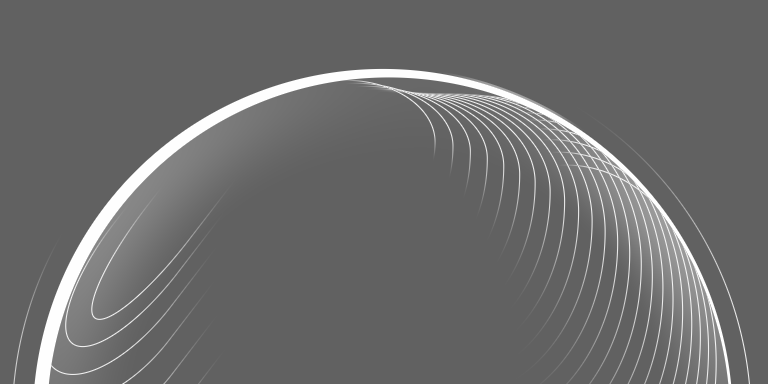
Reproduce this background procedurally as a Shadertoy shader.

```glsl
// A white crescent ring on grey, lit inside by two soft rim glows.
// Fine contour lines are families of ellipse arcs generated by loops,
// each clipped to the disc and faded along its length.

const vec3 GREY = vec3(0.38);
const vec3 WHITE = vec3(0.995);
const vec2 RING_CENTER = vec2(0.997, -0.091);
const vec2 HOLE_CENTER = vec2(1.012, -0.091);
const float RING_RADIUS = 0.9115;
const float HOLE_RADIUS = 0.8893;
const float LINE_HALF = 0.0014;
const int SWEEP_COUNT = 23;
const int HOOK_COUNT = 6;

// Coverage of the region where distance d is negative.
float fill(float d, float aa) {
    return clamp(0.5 - d / aa, 0.0, 1.0);
}

// Coverage of a thin line, correct even below one pixel of width.
float stroke(float d, float halfWidth, float aa) {
    return fill(d - halfWidth, aa) - fill(d + halfWidth, aa);
}

// First-order distance to an axis-aligned ellipse.
float ellipseDistance(vec2 p, vec2 radii) {
    float k = length(p / radii);
    return (k - 1.0) * k / max(length(p / (radii * radii)), 1e-4);
}

// Light falling off inward from the rim, strongest around one angle.
float rimGlow(float depth, float angle, float peak, float spread, float reach) {
    float offset = (angle - peak) / spread;
    float falloff = 1.0 - smoothstep(0.0, reach, depth);
    return exp(-offset * offset) * falloff;
}

// Arcs that leave the rim at the top, turn right and fade downward.
float sweepLines(vec2 p, float aa) {
    float total = 0.0;
    for (int i = 0; i < SWEEP_COUNT; i++) {
        float t = float(i) / float(SWEEP_COUNT - 1);
        float width = 0.234 + 0.156 * (1.0 - pow(1.0 - t, 3.0));
        float rightmost = 1.133 + 0.732 * t * (1.42 - 0.42 * t);
        float level = 0.63 - 0.573 * pow(t, 1.3);
        vec2 q = p - vec2(rightmost - width, level);
        float rise = 0.161 + 0.352 * smoothstep(0.0, 0.93, t);
        float drop = 0.234 + 0.339 * sqrt(t);
        float d = ellipseDistance(q, vec2(width, q.y > 0.0 ? rise : drop));
        float tail = 0.052 + 0.833 * t;
        float fade = smoothstep(-0.03, 0.09, q.x) * smoothstep(-tail, 0.04, q.y);
        total = max(total, stroke(d, LINE_HALF, aa) * fade);
    }
    return total;
}

// Nested hooks whose round ends point to the lower left.
float hookLines(vec2 p, float aa) {
    const vec2 axis = vec2(0.61, 0.792);
    const float capLength = 0.3125;
    float total = 0.0;
    for (int i = 0; i < HOOK_COUNT; i++) {
        float k = float(i);
        vec2 apex = vec2(0.247 - 0.065 * k + 0.0065 * k * k, 0.172 - 0.0664 * k);
        vec2 rel = p - apex;
        float along = dot(rel, axis);
        float across = dot(rel, vec2(axis.y, -axis.x));
        vec2 q = vec2(across, along - capLength);
        float halfGap = 0.07 + 0.035 * k;
        float d = ellipseDistance(q, vec2(halfGap, q.y < 0.0 ? capLength : 3.0));
        float armEnd = across > 0.0 ? 0.52 : 0.39;
        float fade = 1.0 - smoothstep(0.1, armEnd, along);
        total = max(total, stroke(d, LINE_HALF, aa) * fade);
    }
    return total;
}

void mainImage(out vec4 fragColor, in vec2 fragCoord) {
    float aa = 1.0 / iResolution.y;
    vec2 p = fragCoord * aa;
    vec2 fromCenter = p - RING_CENTER;
    float radius = length(fromCenter);
    float angle = atan(fromCenter.y, fromCenter.x);
    float holeDistance = length(p - HOLE_CENTER) - HOLE_RADIUS;
    float inside = fill(holeDistance, aa);
    float depth = max(-holeDistance, 0.0);

    // Disc interior: glows, then contour lines
    float glow = 0.15 * rimGlow(depth, angle, 2.5, 0.72, 0.23)
               + 0.23 * rimGlow(depth, angle, 0.58, 0.48, 0.19);
    vec3 color = GREY + glow * inside;
    float lines = max(sweepLines(p, aa), hookLines(p, aa));
    color = mix(color, WHITE, 0.9 * lines * inside);

    // Crescent ring, with a faint shoulder at the upper right
    float shoulder = smoothstep(0.95, 1.1, angle) * (1.0 - smoothstep(1.25, 1.42, angle));
    color = mix(color, WHITE, 0.4 * shoulder * stroke(radius - 0.914, 0.003, aa));
    float ring = fill(radius - RING_RADIUS, aa) * (1.0 - inside);
    color = mix(color, WHITE, ring);

    // Thin outer arcs on both sides
    float rightArc = stroke(length(p - vec2(1.003, -0.091)) - 0.953, LINE_HALF, aa);
    rightArc *= 1.0 - smoothstep(0.2, 1.05, angle);
    float leftArc = stroke(radius - 0.965, LINE_HALF, aa) * smoothstep(2.6, 3.0, angle);
    color = mix(color, WHITE, 0.9 * rightArc + 0.7 * leftArc);

    fragColor = vec4(color, 1.0);
}
```
